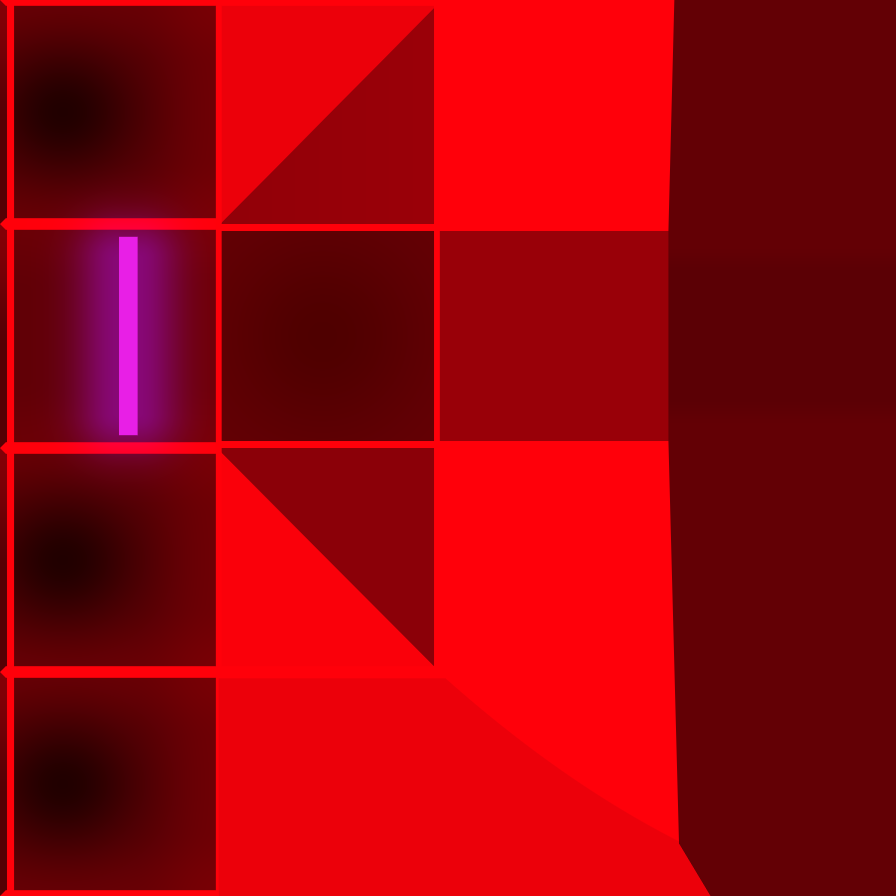
This background is drawn by a Shadertoy shader. Its source:

```glsl
// A flat panel of red tiles: a column of shaded cells with one violet lamp,
// diagonal half tiles beside it, and a dark wall closing the right side.
// Box and half-plane distances mask each part; Gaussians shade the cells.

const vec3 RED    = vec3(1.00, 0.00, 0.04);
const vec3 SCARLET = vec3(0.925, 0.00, 0.04);
const vec3 CRIMSON = vec3(0.60, 0.00, 0.03);
const vec3 WINE   = vec3(0.39, 0.00, 0.02);
const vec3 SOOT   = vec3(0.13, 0.00, 0.00);
const vec3 VIOLET = vec3(0.53, 0.03, 0.46);
const vec3 LAMP   = vec3(0.91, 0.12, 0.90);

// Signed distance to a box given by its centre and half size.
float boxDistance(vec2 p, vec2 centre, vec2 halfSize) {
    vec2 q = abs(p - centre) - halfSize;
    return length(max(q, 0.0)) + min(max(q.x, q.y), 0.0);
}

// Smooth coverage of the region where distance d is negative.
float fill(float d, float pixel) {
    return clamp(0.5 - d / pixel, 0.0, 1.0);
}

float boxMask(vec2 p, vec2 low, vec2 high, float pixel) {
    return fill(boxDistance(p, 0.5 * (low + high), 0.5 * (high - low)), pixel);
}

float gaussian(vec2 offset, vec2 radius) {
    vec2 q = offset / radius;
    return exp(-dot(q, q));
}

// Shade of a left cell: a soot spot inside, brighter towards the right rim.
vec3 cellShade(vec2 p, float localY, float spotAmount) {
    float rim = smoothstep(0.15, 0.245, p.x) * 0.055
              + smoothstep(0.05, 0.12, abs(localY)) * 0.035;
    float spot = gaussian(vec2(p.x - 0.070, localY), vec2(0.085, 0.075));
    return mix(WINE + vec3(rim - 0.01, 0.0, 0.0), SOOT, spot * spotAmount);
}

// Right end of the bright tiles at height y.
float wallEdge(float y) {
    return 0.746 + 0.0256 * max(y - 0.742, 0.0)
                 + 0.0263 * max(0.508 - y, 0.0)
                 + 0.574 * max(0.0586 - y, 0.0);
}

void mainImage(out vec4 fragColor, in vec2 fragCoord) {
    vec2 p = fragCoord / iResolution.xy;
    float pixel = 1.0 / min(iResolution.x, iResolution.y);
    vec3 color = RED;

    // Lower floor under a shallow curve
    float t = max(p.x - 0.486, 0.0);
    float curve = 0.253 - 0.905 * t + 0.73 * t * t;
    float floorMask = fill((p.y - min(curve, 0.243)) * 0.75, pixel)
                    * fill(0.244 - p.x, pixel);
    color = mix(color, SCARLET, floorMask);

    // Upper half tile: bright above its diagonal, dark below
    float upper = boxMask(p, vec2(0.2474, 0.750), vec2(0.4844, 0.9935), pixel);
    float rising = (p.y - 0.7515 - 1.01 * (p.x - 0.2474)) * 0.7;
    vec3 upperDark = CRIMSON - vec3(0.03, 0.0, 0.0)
                   + vec3(0.15 * (p.x - 0.2474), 0.0, 0.0);
    color = mix(color, mix(SCARLET, upperDark, fill(rising, pixel)), upper);

    // Lower half tile: dark above its falling diagonal
    float lower = boxMask(p, vec2(0.2474, 0.2565), vec2(0.4844, 0.500), pixel);
    float falling = (0.4945 - 1.005 * (p.x - 0.2474) - p.y) * 0.7;
    vec3 lowerDark = CRIMSON - vec3(0.055, 0.0, 0.0);
    color = mix(color, mix(RED * 0.98, lowerDark, fill(falling, pixel)), lower);

    // Middle row: hollow tile and plain tile
    float hollow = boxMask(p, vec2(0.2474, 0.5078), vec2(0.4844, 0.7422), pixel);
    float shade = gaussian(p - vec2(0.360, 0.625), vec2(0.115));
    vec3 hollowColor = mix(WINE + vec3(0.01, 0.0, 0.0), vec3(0.31, 0.0, 0.0), shade);
    color = mix(color, hollowColor, hollow);
    float plain = boxMask(p, vec2(0.4909, 0.5078), vec2(0.760, 0.7422), pixel);
    color = mix(color, CRIMSON, plain);
    color = mix(color, RED, boxMask(p, vec2(0.0), vec2(0.485, 0.0065), pixel)
                            * fill(p.x - 0.244, pixel));

    // Left column: four repeated cells, the third from below holds the lamp
    float row = floor(p.y * 4.0);
    float localY = fract(p.y * 4.0) / 4.0 - 0.125;
    float lampRow = 1.0 - step(0.5, abs(row - 2.0));
    float cell = fill(boxDistance(vec2(p.x, localY), vec2(0.1283, 0.0),
                                  vec2(0.1126, 0.1185)), pixel);
    color = mix(color, cellShade(p, localY, 1.0 - lampRow), cell);

    // Outer strip, cut by the pointed ends of the row lines
    float lineDistance = 0.125 - abs(localY);
    float strip = fill(p.x - 0.0078, pixel)
                * fill(min(p.x, 0.0065) - lineDistance, pixel);
    vec3 stripColor = mix(WINE * 0.85, CRIMSON * 0.85,
                          smoothstep(-0.02, 0.12, localY));
    color = mix(color, stripColor, strip);

    // Lamp glow, faint over the lines, then the lamp itself
    float glowDistance = max(boxDistance(p, vec2(0.143, 0.625), vec2(0.0104, 0.085)), 0.0);
    float glow = exp(-pow(glowDistance / 0.047, 2.0));
    float column = fill(p.x - 0.2409, pixel);
    color = mix(color, VIOLET, glow * cell);
    color.b += 0.3 * glow * column * (1.0 - cell);
    color = mix(color, LAMP, boxMask(p, vec2(0.1328, 0.5143), vec2(0.1536, 0.7357), pixel));

    // Dark wall with a soft deeper band
    float band = smoothstep(0.52, 0.56, p.y) * (1.0 - smoothstep(0.69, 0.73, p.y));
    vec3 wall = WINE - vec3(0.035 * band, 0.0, 0.0);
    color = mix(color, wall, fill(wallEdge(p.y) - p.x, pixel));

    fragColor = vec4(color, 1.0);
}
```
